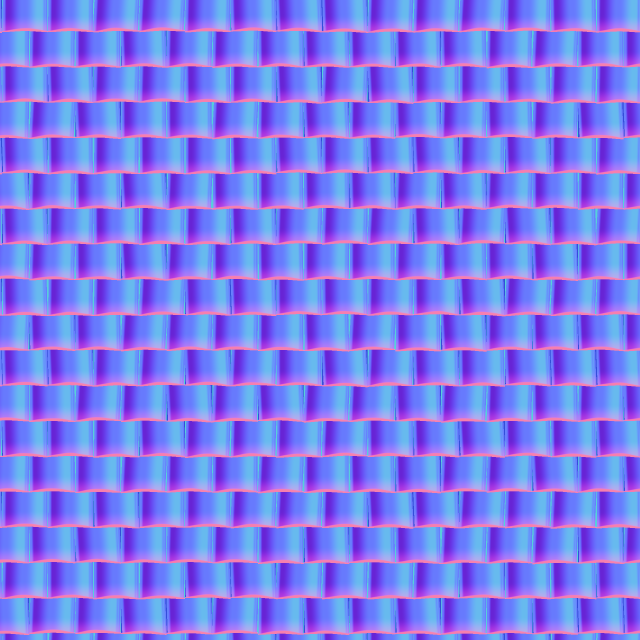
Write a Shadertoy shader that draws this texture map.

```glsl
vec2 hash2(vec2 p) {
    p = vec2(dot(p, vec2(127.1, 311.7)), dot(p, vec2(269.5, 183.3)));
    return fract(sin(p) * 43758.5) * 2.0 - 1.0;
}

float gradientNoise(vec2 p) {
    vec2 i = floor(p), f = fract(p);
    vec2 w = f * f * (3.0 - 2.0 * f);
    float a = dot(hash2(i), f);
    float b = dot(hash2(i + vec2(1, 0)), f - vec2(1, 0));
    float c = dot(hash2(i + vec2(0, 1)), f - vec2(0, 1));
    float d = dot(hash2(i + vec2(1, 1)), f - vec2(1, 1));
    return mix(mix(a, b, w.x), mix(c, d, w.x), w.y);
}

// Slope across one pan tile: steep left flank, flat pan, rising right roll
float panSlope(float u) {
    float s = -0.72 * smoothstep(0.04, 0.10, u);
    s += 0.68 * smoothstep(0.13, 0.45, u);
    s += 0.50 * smoothstep(0.50, 0.80, u);
    s -= 0.46 * smoothstep(0.87, 0.95, u);
    return s + 0.22 * (1.0 - smoothstep(0.006, 0.018, abs(u - 0.945)));
}

// Normal of one tile; u runs across, h runs down to the lower edge
vec2 tileTilt(float u, float h, float edge, vec2 id, vec2 rnd) {
    float fall = h / edge;
    vec2 tilt = vec2(-0.19 + 0.62 * smoothstep(0.52, 1.0, fall), panSlope(u));
    tilt.y *= 1.0 - 0.25 * smoothstep(0.6, 1.0, fall);

    // Open seam between neighbours, widened by their lean
    float gap = 0.010 + 0.006 * rnd.y;
    if (min(u, 1.0 - u) < gap)
        tilt = rnd.x > -0.4 ? vec2(-0.32, 0.62) : vec2(-0.60, -0.38);

    // Rounded lip, thickest under the pan
    float hump = sin(3.14159 * clamp(u, 0.0, 1.0));
    float wobble = gradientNoise(vec2(u * 3.0, 0.5) + id * 7.3);
    float lip = 0.025 + 0.055 * hump + 0.02 * wobble;
    float onLip = smoothstep(lip + 0.02, lip - 0.01, edge - h);
    return mix(tilt, vec2(0.93, 0.08 * tilt.y), onLip);
}

vec3 roofColour(vec2 uv) {
    float down = (1.0 - uv.y) * 18.07 + 0.106;
    vec2 tilt = vec2(0.0);

    // Upper courses lie over lower ones, so the first hit wins
    for (int i = -1; i <= 1; i++) {
        float row = floor(down) + float(i);
        float h = down - row;
        float across = uv.x * 14.0 - 0.045 - 0.6 * mod(row, 2.0);
        vec2 id = vec2(floor(across), row);
        vec2 rnd = hash2(id + 3.7);
        float u = fract(across) + 0.045 * rnd.x * (h - 0.5);
        float edge = 1.0 + 0.014 * cos(6.28318 * u)
                   + 0.014 * rnd.y - 0.03 * rnd.x * (u - 0.5);
        if (h < edge) {
            tilt = tileTilt(u, h, edge, id, rnd);
            break;
        }
    }
    float facing = sqrt(max(0.0, 1.0 - dot(tilt, tilt)));
    return vec3(tilt, facing) * 0.5 + 0.5;
}

void mainImage(out vec4 fragColor, in vec2 fragCoord) {
    // Average a 3 by 3 grid of samples to smooth every edge
    vec3 sum = vec3(0.0);
    for (int j = 0; j < 9; j++) {
        vec2 offset = (vec2(j % 3, j / 3) - 1.0) / 3.0;
        sum += roofColour((fragCoord + offset) / iResolution.xy);
    }
    fragColor = vec4(sum / 9.0, 1.0);
}
```
